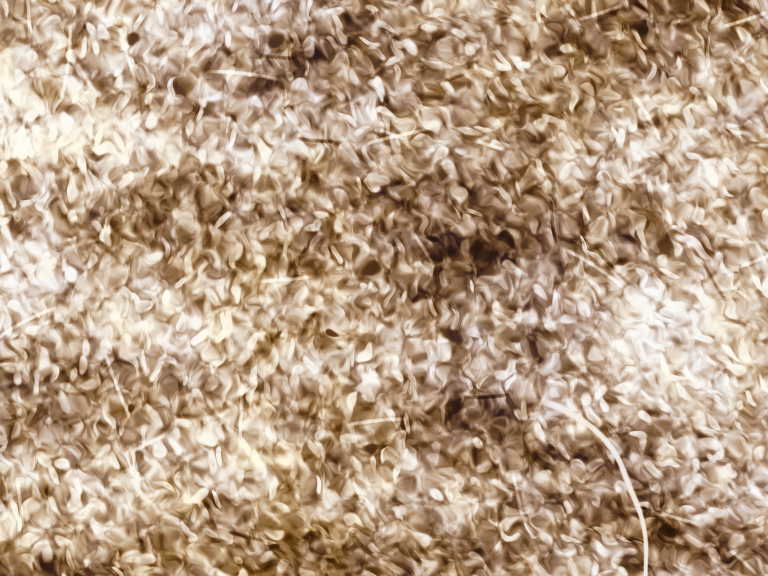
Write a Shadertoy shader that draws this texture.

```glsl
// Matted, sunlit plant fibre: short overlapping tufts, dark drifting bands and stray hairs.

#define TUFT_DENSITY 38.0   // tufts per canvas height
#define GRAIN_ANGLE -0.85   // main lie of the fibres, radians
#define ANGLE_SPREAD 0.55   // how far single tufts turn from the flow
#define BAND_AMOUNT 0.56
#define TUFT_AMOUNT 0.62
#define FINE_AMOUNT 0.46
#define CONTRAST 1.75
#define HAIR_COUNT 34
#define SPOT_COUNT 7

// Tones from deep crevice to sunlit fibre, and the share of area below each
const vec3 TONES[8] = vec3[8](
    vec3(0.15, 0.08, 0.04), vec3(0.34, 0.21, 0.11), vec3(0.53, 0.39, 0.23),
    vec3(0.60, 0.47, 0.37), vec3(0.72, 0.59, 0.45), vec3(0.80, 0.71, 0.62),
    vec3(0.91, 0.86, 0.80), vec3(1.00, 0.99, 0.95));
const float LEVELS[8] = float[8](0.0, 0.03, 0.12, 0.25, 0.41, 0.63, 0.87, 1.0);

vec3 hash(vec2 p) {
    vec3 q = fract(p.xyx * vec3(0.1031, 0.1030, 0.0973));
    q += dot(q, q.yzx + 33.33);
    return fract((q.xxy + q.yzz) * q.zyx);
}

// Value noise with zero mean and about unit deviation
float noise(vec2 p) {
    vec2 cell = floor(p), f = fract(p);
    f = f * f * (3.0 - 2.0 * f);
    float low = mix(hash(cell).x, hash(cell + vec2(1, 0)).x, f.x);
    float high = mix(hash(cell + vec2(0, 1)).x, hash(cell + vec2(1, 1)).x, f.x);
    return 4.6 * (mix(low, high, f.y) - 0.5);
}

// Coordinates along and across a direction
vec2 turn(vec2 p, float angle) {
    float c = cos(angle), s = sin(angle);
    return vec2(c * p.x + s * p.y, c * p.y - s * p.x);
}

float flowAngle(vec2 p) {
    return GRAIN_ANGLE + 0.38 * noise(p * 2.6 + 7.0);
}

// Broad, nearly level bands with narrow dark streaks
float bands(vec2 p) {
    p.y += 0.06 * p.x + 0.016 * noise(p * 5.0) + 0.007 * noise(p * 17.0);
    float wide = 0.8 * noise(p * vec2(1.5, 6.5) + 31.0)
               + 0.55 * noise(p * vec2(3.5, 13.0) + 53.0);
    float streak = 1.0 - smoothstep(0.0, 0.32, abs(noise(p * vec2(1.2, 5.0) + 11.0)));
    return wide + 0.15 - 1.1 * streak * smoothstep(-0.6, 0.8, noise(p * 3.0 + 19.0));
}

// Overlapping tapered tufts, each lit on one side, over a darker ground
float tufts(vec2 p, float density, float seed) {
    vec2 g = p * density, home = floor(g);
    float tone = 0.75 * noise(g * 1.3 + seed) - 0.65;
    for (int y = -1; y <= 1; y++)
    for (int x = -1; x <= 1; x++) {
        vec2 cell = home + vec2(x, y);
        vec3 place = hash(cell + seed), look = hash(cell + seed + 71.7);
        vec2 centre = cell + place.xy;
        float angle = flowAngle(centre / density)
                    + ANGLE_SPREAD * 2.0 * (place.z - 0.5) + 1.3 * step(0.84, look.z);
        vec2 d = turn(g - centre, angle);
        d /= vec2(mix(0.55, 0.95, look.y), mix(0.22, 0.46, look.z));
        float cover = 1.0 - smoothstep(0.55, 1.0, length(d));
        float shade = 3.0 * (look.x - 0.5) + 0.45 + 0.45 * d.y;
        tone = mix(tone, shade, cover);
    }
    return tone;
}

// Thin fine-grained fibre between the tufts
float fineGrain(vec2 p) {
    vec2 q = turn(p, GRAIN_ANGLE);
    float fibre = noise(q * vec2(34.0, 82.0) + 3.0);
    float crossing = noise(turn(p, 0.35) * vec2(38.0, 96.0) + 41.0);
    return 0.7 * fibre + 0.5 * crossing + 0.45 * noise(p * 125.0);
}

// Straight stray hairs, mostly pale
float hairs(vec2 p, float aspect) {
    float tone = 0.0;
    for (int i = 0; i < HAIR_COUNT; i++) {
        vec3 place = hash(vec2(i, 5.3)), look = hash(vec2(i, 88.1));
        vec2 centre = place.xy * vec2(aspect, 1.0);
        float angle = mix(flowAngle(centre), 0.1, step(0.6, place.z)) + 0.9 * (look.x - 0.5);
        vec2 d = turn(p - centre, angle);
        d.y += 3.0 * (look.y - 0.5) * d.x * d.x;
        float reach = mix(0.025, 0.075, look.z);
        float body = 1.0 - smoothstep(0.0014, 0.0045, abs(d.y));
        body *= 1.0 - smoothstep(0.6 * reach, reach, abs(d.x));
        tone += body * (look.y < 0.3 ? -1.1 : 1.2);
    }
    return tone;
}

// Small round dark specks
float spots(vec2 p, float aspect) {
    float tone = 0.0;
    for (int i = 0; i < SPOT_COUNT; i++) {
        vec3 place = hash(vec2(i, 140.6));
        float radius = mix(0.008, 0.020, place.z);
        float d = length((p - place.xy * vec2(aspect, 1.0)) * vec2(0.85, 1.0));
        tone = max(tone, 1.0 - smoothstep(0.5 * radius, radius, d));
    }
    return tone;
}

// One long pale hair bending down to the lower edge
float bentHair(vec2 p, float aspect) {
    vec2 q = (p - vec2(aspect - 0.41, 0.0)) / vec2(0.2, 0.3);
    float d = abs(length(q) - 1.0 + 0.012 * noise(p * 14.0)) * 0.22;
    return (1.0 - smoothstep(0.002, 0.0065, d)) * smoothstep(0.0, 0.2, q.x);
}

vec3 toneColour(float level) {
    vec3 colour = TONES[0];
    for (int i = 1; i < 8; i++) {
        float t = (level - LEVELS[i - 1]) / (LEVELS[i] - LEVELS[i - 1]);
        colour = mix(colour, TONES[i], clamp(t, 0.0, 1.0));
    }
    return colour;
}

void mainImage(out vec4 fragColor, in vec2 fragCoord) {
    float aspect = iResolution.x / iResolution.y;
    vec2 p = fragCoord / iResolution.y;
    vec2 warped = p + 0.0035 * vec2(noise(p * 42.0), noise(p * 42.0 + 60.0));

    float tone = BAND_AMOUNT * bands(p) + 0.2 * noise(p * 8.0 + 23.0);
    tone += TUFT_AMOUNT * tufts(warped, TUFT_DENSITY, 13.0);
    tone += 0.25 * tufts(warped, TUFT_DENSITY * 1.8, 37.0);
    tone += FINE_AMOUNT * fineGrain(warped) + hairs(p, aspect);
    tone = mix(tone, -2.3, 0.85 * spots(warped, aspect));
    tone = mix(tone, 1.7, 0.9 * bentHair(p, aspect));

    // Even out the tones, then tint between grey and straw
    vec3 colour = toneColour(1.0 / (1.0 + exp(-CONTRAST * tone)));
    float warmth = 0.6 * noise(p * 2.2 + 90.0) + 0.5 * noise(p * 24.0) + 0.5 * (p.x / aspect - 0.5);
    colour += 0.028 * warmth * vec3(0.25, 0.0, -1.0);
    fragColor = vec4(clamp(colour, 0.0, 1.0), 1.0);
}
```
